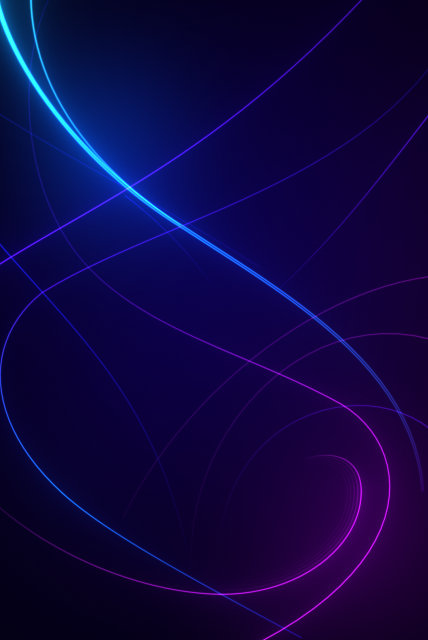
This background is drawn by a Shadertoy shader. Its source:

```glsl
// Neon light trails sweeping over a deep indigo backdrop.
// Each trail is a cubic Bezier curve whose distance drives a thin core and a
// soft halo; colour, width and halo blend along its length.

const vec3 ICE     = vec3(0.20, 0.85, 1.00);
const vec3 AZURE   = vec3(0.08, 0.55, 1.00);
const vec3 BLUE    = vec3(0.10, 0.12, 0.95);
const vec3 VIOLET  = vec3(0.36, 0.08, 0.90);
const vec3 MAGENTA = vec3(0.72, 0.10, 0.78);
const vec3 NONE    = vec3(0.0);
const vec2 THIN    = vec2(0.0018);
const int  STEPS   = 24;

float hash(vec2 p) {
    vec3 q = fract(p.xyx * 0.1031);
    q += dot(q, q.yzx + 33.33);
    return fract((q.x + q.y) * q.z);
}

float blob(vec2 p, vec2 centre, vec2 radius) {
    vec2 d = (p - centre) / radius;
    return exp(-dot(d, d));
}

vec2 bezier(vec4 ab, vec4 cd, float t) {
    float s = 1.0 - t;
    return s*s*s*ab.xy + 3.0*s*s*t*ab.zw + 3.0*s*t*t*cd.xy + t*t*t*cd.zw;
}

// Distance to the curve in x, position along it (0..1) in y
vec2 nearest(vec2 p, vec4 ab, vec4 cd) {
    vec2 best = vec2(1e5, 0.0), a = ab.xy;
    for (int i = 0; i < STEPS; i++) {
        vec2 b = bezier(ab, cd, float(i + 1) / float(STEPS));
        vec2 e = b - a, d = p - a;
        float h = clamp(dot(d, e) / dot(e, e), 0.0, 1.0);
        d -= e * h;
        float len2 = dot(d, d);
        if (len2 < best.x) best = vec2(len2, (float(i) + h) / float(STEPS));
        a = b;
    }
    return vec2(sqrt(best.x), best.y);
}

// Glowing trail; each pair of values runs from start to end
vec3 trail(vec2 p, vec4 ab, vec4 cd, vec3 tint0, vec3 tint1, vec2 width, vec2 halo) {
    vec2 hit = nearest(p, ab, cd);
    vec3 tint = mix(tint0, tint1, hit.y);
    float w = max(mix(width.x, width.y, hit.y), 0.65 / iResolution.x);
    float core = exp(-hit.x * hit.x / (w * w));
    float glow = 0.6 * exp(-hit.x / 0.015) + 0.4 * exp(-hit.x / 0.07);
    return tint * core + tint * tint * glow * mix(halo.x, halo.y, hit.y);
}

vec3 backdrop(vec2 p) {
    vec3 c = vec3(0.012, 0.0, 0.075);
    c += vec3(0.015, 0.0, 0.175) * blob(p, vec2(0.54, 0.92), vec2(0.48, 0.52));
    c += vec3(0.000, 0.09, 0.22) * blob(p, vec2(0.25, 1.15), vec2(0.20, 0.24));
    c += vec3(0.020, 0.0, 0.070) * blob(p, vec2(0.28, 0.52), vec2(0.35, 0.40));
    c += vec3(0.055, 0.0, 0.050) * blob(p, vec2(1.02, 0.70), vec2(0.42, 0.75));
    c += vec3(0.090, 0.0, 0.110) * blob(p, vec2(0.82, 0.23), vec2(0.27, 0.26));
    return c;
}

vec3 blueTrails(vec2 p) {
    vec3 c = NONE;
    // Main beam: two close parallel filaments
    for (int i = 0; i < 2; i++) {
        vec2 q = p - 0.0035 * float(i);
        c += max(
            trail(q, vec4(-.01, 1.5, .035, 1.314), vec4(.215, 1.094, .43, .963), ICE, AZURE * 0.9, vec2(.0035, .002), vec2(.35, .15)),
            trail(q, vec4(.43, .963, .664, .809), vec4(.967, .641, .986, .348), AZURE * 0.9, VIOLET * 0.15, vec2(.002), vec2(.15, .05)));
    }
    c += trail(p, vec4(.072, 1.51, .074, 1.314), vec4(.186, 1.129, .42, .973), ICE * 0.8, AZURE * 0.5, vec2(.0026, .002), vec2(.25));
    // Long loop down the left side
    c += max(max(
        trail(p, vec4(1.006, 1.344, .781, 1.055), vec4(.352, .973, .098, .814), BLUE * 0.2, VIOLET * 0.65, THIN, vec2(.1)),
        trail(p, vec4(.098, .814, -.039, .703), vec4(-.039, .514, .146, .344), VIOLET * 0.65, AZURE * 0.8, THIN, vec2(.1, .2))),
        trail(p, vec4(.146, .344, .254, .246), vec4(.469, .133, .703, .006), AZURE * 0.8, BLUE * 0.35, THIN, vec2(.2)));
    // Crossing trails and faint wisps
    c += trail(p, vec4(-.01, .875, .225, 1.025), vec4(.508, 1.139, .854, 1.51), VIOLET, VIOLET * 0.6, THIN, vec2(.15));
    c += trail(p, vec4(1.006, 1.236, .879, 1.07), vec4(.781, .943, .645, .816), VIOLET * 0.65, BLUE * 0.05, THIN, vec2(.1));
    c += trail(p, vec4(-.01, .939, .176, .719), vec4(.371, .563, .445, .172), BLUE * 0.65, NONE, THIN, vec2(.15));
    c += trail(p, vec4(0., 1.232, .195, 1.109), vec4(.391, 1.012, .605, .875), BLUE * 0.2, BLUE * 0.1, THIN, vec2(0.));
    c += trail(p, vec4(.293, 1.041, .371, .982), vec4(.449, .904, .512, .807), BLUE * 0.3, NONE, THIN, vec2(0.));
    return c;
}

vec3 magentaTrails(vec2 p) {
    // Ribbon falling from the top left and rounding the lower right
    vec3 c = max(max(
        trail(p, vec4(.117, 1.51, .029, 1.324), vec4(.059, 1.031, .205, .875), BLUE * 0.15, VIOLET * 0.25, THIN, vec2(.1)),
        trail(p, vec4(.205, .875, .352, .719), vec4(.586, .67, .797, .553), VIOLET * 0.25, MAGENTA * 0.75, THIN, vec2(.1, .2))),
        trail(p, vec4(.797, .553, .961, .455), vec4(.986, .195, .609, -.004), MAGENTA * 0.75, MAGENTA * 0.9, THIN, vec2(.2)));
    // Curl: shrinking, fading copies around its eye
    vec2 eye = vec2(0.664, 0.328);
    vec3 curl = trail(p, vec4(-.01, .318, .146, .182), vec4(.352, .109, .518, .107), MAGENTA * 0.15, MAGENTA * 0.8, THIN, vec2(.1, .25));
    for (int i = 0; i < 5; i++) {
        float fade = 1.0 / (1.0 + 3.0 * float(i));
        vec2 q = eye + (p - eye) / (1.0 - 0.045 * float(i));
        vec3 lower = trail(q, vec4(.518, .107, .703, .107), vec4(.844, .221, .844, .348), MAGENTA * 0.8 * fade * fade, MAGENTA * 0.8 * fade, THIN, vec2(.25, .4));
        vec3 upper = trail(q, vec4(.844, .348, .844, .426), vec4(.781, .449, .703, .422), MAGENTA * 0.8 * fade, NONE, THIN, vec2(.4, .1));
        vec3 copy = max(lower, upper);
        curl = i == 0 ? max(curl, copy) : curl + copy;
    }
    c += curl;
    // Faint arcs fanning over the curl
    c += trail(p, vec4(1.006, .852, .723, .816), vec4(.42, .563, .289, .289), MAGENTA * 0.35, MAGENTA * 0.06, THIN, vec2(.1));
    c += trail(p, vec4(1.006, .705, .703, .787), vec4(.42, .475, .449, .152), MAGENTA * 0.35, NONE, THIN, vec2(.1));
    c += trail(p, vec4(1.006, .494, .84, .625), vec4(.527, .523, .512, .211), VIOLET * 0.45, NONE, THIN, vec2(.1));
    return c;
}

void mainImage(out vec4 fragColor, in vec2 fragCoord) {
    vec2 p = fragCoord / iResolution.xy * vec2(1.0, 1.5);
    vec3 color = backdrop(p) + blueTrails(p) + magentaTrails(p);
    color += (hash(fragCoord) - 0.5) / 255.0;  // dither against banding
    fragColor = vec4(clamp(color, 0.0, 1.0), 1.0);
}
```
